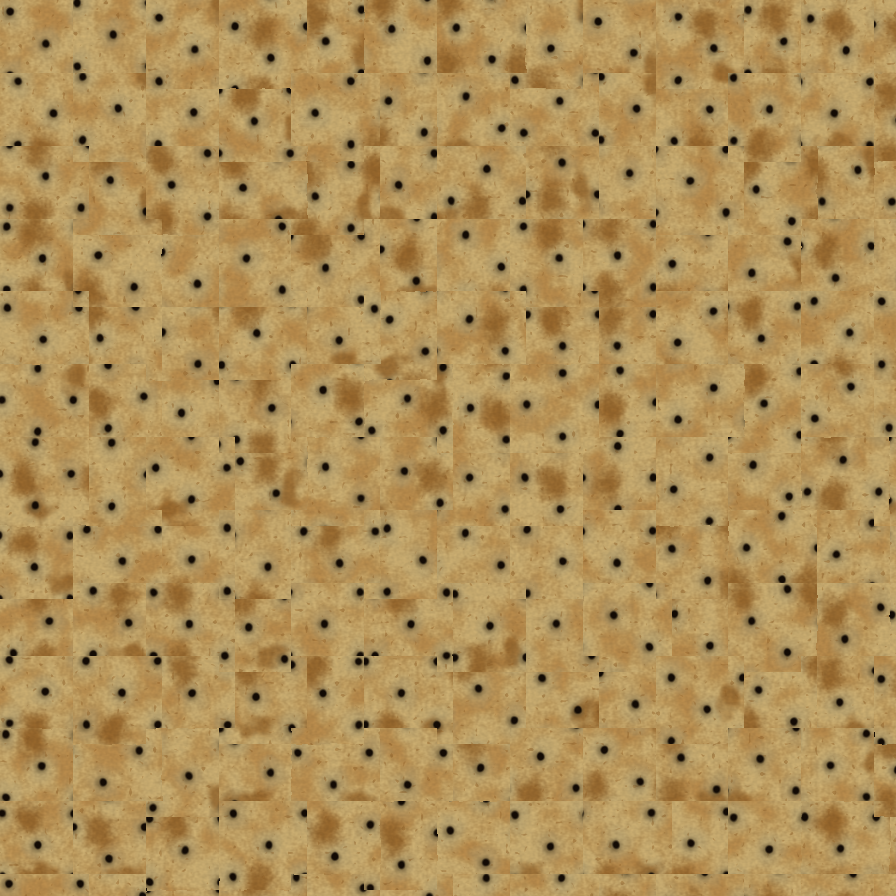
Give the GLSL for this texture, as a three.js fragment shader.

```glsl
#define TILES 12.3
#define OVERLAP 0.22
#define HOLE_PERIOD vec2(0.98, 0.87)
#define HOLE_RADIUS 0.052
#define TOAST_CHANCE 0.42
#define SMUDGE_CHANCE 0.4
#define TAN vec3(0.72, 0.575, 0.335)
#define CREAM vec3(0.765, 0.655, 0.425)
#define PALE vec3(0.68, 0.61, 0.43)
#define TOAST vec3(0.55, 0.365, 0.145)
#define SHADE vec3(0.36, 0.30, 0.18)
#define PIT vec3(0.07, 0.04, 0.015)

varying vec2 vUv;

float hash(vec2 p) {
  vec3 q = fract(p.xyx * vec3(0.1031, 0.103, 0.0973));
  q += dot(q, q.yzx + 33.33);
  return fract((q.x + q.y) * q.z);
}

vec2 hash2(vec2 p) {
  return vec2(hash(p + 17.3), hash(p + 71.9));
}

float gradientAt(vec2 corner, vec2 d) {
  float angle = 6.2832 * hash(corner);
  return dot(vec2(cos(angle), sin(angle)), d);
}

float noise(vec2 p) {
  vec2 i = floor(p), f = fract(p);
  vec2 u = f * f * f * (f * (f * 6.0 - 15.0) + 10.0);
  vec2 e = vec2(1.0, 0.0);
  return mix(mix(gradientAt(i, f), gradientAt(i + e, f - e), u.x),
             mix(gradientAt(i + e.yx, f - e.yx), gradientAt(i + 1.0, f - 1.0), u.x), u.y);
}

// Offset from the nearest point of a rectangular lattice
vec2 nearest(vec2 p) {
  return p - HOLE_PERIOD * floor(p / HOLE_PERIOD + 0.5);
}

// Patch lookup: some patches reach over the start of the next one
void findPatch(vec2 p, out vec2 id, out vec2 local) {
  id = floor(p);
  local = p - id;
  float wobble = 0.03 * noise(p * 7.0);
  vec2 cut = OVERLAP * step(0.6, hash2(id + 5.0)) + wobble * step(0.7, hash(id + 31.0));
  vec2 back = step(local, cut) * step(0.5, id);
  id -= back;
  local += back;
}

void main() {
  // Rows count down from the top edge
  vec2 id, f;
  findPatch(vec2(vUv.x, 1.0 - vUv.y) * TILES, id, f);
  vec2 seed = floor(hash2(id) * 90.0) + 100.0;
  vec2 s = f + seed;

  // Baked crust: broad mottling, medium blotches and fine grain
  float broad = noise(s * 2.1);
  float blotch = noise(s * 5.0 + 40.0);
  float grain = noise(s * 17.0) + 0.6 * noise(s * vec2(24.0, 33.0) + 9.0);
  vec3 color = mix(TAN, CREAM, smoothstep(-0.3, 0.4, broad + 0.5 * blotch + 0.2 * grain));
  color = mix(color, vec3(0.69, 0.51, 0.27), 0.75 * smoothstep(0.05, 0.45, -broad - 0.4 * blotch));

  // Hole lattice drifts slowly from patch to patch
  vec2 drift = vec2(noise(id * 0.27 + 3.0), noise(id * 0.27 + 60.0));
  vec2 q = f - vec2(0.08, 0.22) - 0.8 * drift - 0.12 * (hash2(id + 43.0) - 0.5);
  vec2 a = nearest(q);
  vec2 b = nearest(q - 0.5 * HOLE_PERIOD);
  vec2 hole = dot(a, a) < dot(b, b) ? a : b;
  float d = length(hole * vec2(1.05, 0.95)) + 0.012 * noise(s * 11.0);
  color = mix(color, PALE, 0.6 * (1.0 - smoothstep(0.08, 0.3, d + 0.12 * blotch)));

  // Toasted ovals between the holes
  vec2 t = q - vec2(0.36, 0.08);
  vec2 cell = floor(t / HOLE_PERIOD + 0.5);
  vec2 oval = nearest(t) / vec2(0.29, 0.36);
  float edge = length(oval) + 0.28 * blotch + 0.08 * grain;
  float toasted = step(hash(id * 3.0 + cell + 200.0), TOAST_CHANCE);
  color = mix(color, TOAST, 0.85 * toasted * (1.0 - smoothstep(0.15, 1.05, edge)));

  // Smudges clipped by the patch border
  vec2 r = hash2(id + 130.0);
  vec2 center = r.x < 0.5 ? vec2(r.y, 1.0) : vec2(1.0, r.y);
  vec2 reach = r.x < 0.5 ? vec2(0.34, 0.22) : vec2(0.2, 0.34);
  float smudge = 1.0 - smoothstep(0.2, 1.0, length((f - center) / reach) + 0.6 * blotch);
  color = mix(color, TOAST, 0.75 * smudge * step(hash(id + 160.0), SMUDGE_CHANCE));

  // Crumb specks and surface grain
  float speck = smoothstep(0.36, 0.52, noise(s * 12.0 + 25.0));
  color = mix(color, TOAST, 0.45 * speck);
  color *= 1.0 + 0.07 * grain;

  // Pierced holes with a soft shaded rim
  float rim = 1.0 - smoothstep(0.03, 0.13, length(hole + vec2(0.012, -0.012)));
  color = mix(color, SHADE, 0.6 * rim);
  color = mix(color, PIT, 1.0 - smoothstep(HOLE_RADIUS * 0.6, HOLE_RADIUS * 1.35, d));

  gl_FragColor = vec4(color, 1.0);
}
```
